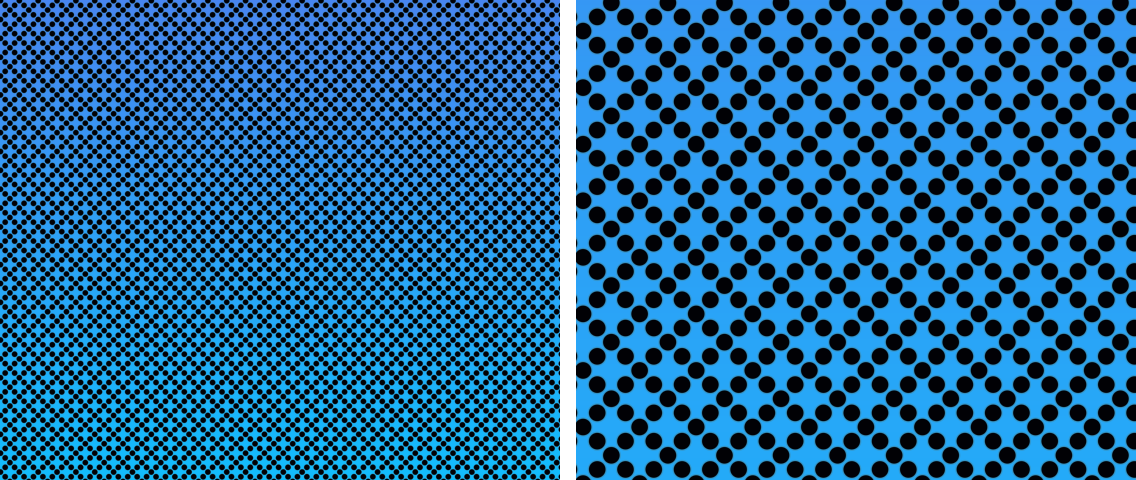
Left: the whole. Right: its middle third, enlarged.
Write a WebGL 1 fragment shader that draws this pattern.

```glsl
precision mediump float;

uniform vec2 u_resolution;

const float REPEATS_ACROSS = 29.7;
const float DOT_RADIUS = 0.147;
const float RIM_WIDTH = 0.022;
const vec2 LATTICE_SHIFT = vec2(0.025, 0.035);

const vec3 SKY_TOP = vec3(0.28, 0.52, 0.94);
const vec3 SKY_BOTTOM = vec3(0.07, 0.74, 0.99);
const vec3 RIM_COLOR = vec3(0.24, 0.54, 0.66);
const vec3 DOT_COLOR = vec3(0.005, 0.005, 0.02);

// Distance to the nearest point of a square lattice
float latticeDistance(vec2 p, float spacing, vec2 origin) {
  vec2 cell = fract((p - origin) / spacing + 0.5) - 0.5;
  return length(cell) * spacing;
}

// Dots along crossing diagonals: both sets of crossings, then the midpoints
float trellisDistance(vec2 p) {
  float crossings = min(latticeDistance(p, 1.0, vec2(0.0)),
                        latticeDistance(p, 1.0, vec2(0.5)));
  return min(crossings, latticeDistance(p, 0.5, vec2(0.25)));
}

// Antialiased coverage of a disc
float discMask(float dist, float radius, float softness) {
  return 1.0 - smoothstep(radius - softness, radius + softness, dist);
}

vec3 backdrop(float height) {
  return mix(SKY_BOTTOM, SKY_TOP, height);
}

void main() {
  // One unit is one repeat, measured from the top left corner
  float unitsPerPixel = REPEATS_ACROSS / u_resolution.x;
  vec2 fromTop = vec2(gl_FragCoord.x, u_resolution.y - gl_FragCoord.y);
  vec2 p = fromTop * unitsPerPixel - LATTICE_SHIFT;

  float dist = trellisDistance(p);
  float softness = 0.75 * unitsPerPixel;

  // Gradient, then the faint rim, then the dot
  vec3 color = backdrop(gl_FragCoord.y / u_resolution.y);
  float rim = discMask(dist, DOT_RADIUS + RIM_WIDTH, softness);
  color = mix(color, RIM_COLOR, 0.6 * rim);
  color = mix(color, DOT_COLOR, discMask(dist, DOT_RADIUS, softness));

  gl_FragColor = vec4(color, 1.0);
}
```
